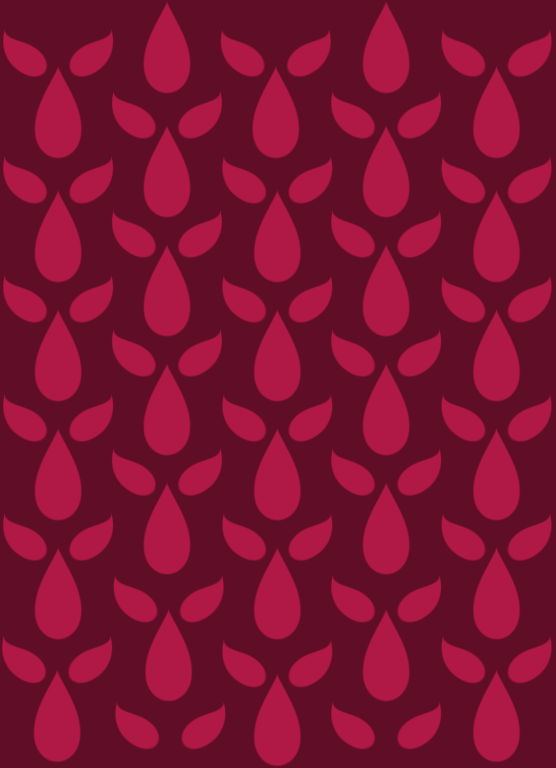
Reproduce this pattern procedurally as a WebGL 2 fragment shader.

```glsl
#version 300 es
precision highp float;
// Staggered columns of crimson teardrops on dark wine, each drop topped by
// a mirrored pair of curved leaves. One petal profile serves both shapes;
// loops over columns and rows place the motifs. Canvas height is 100 units.

uniform vec2 u_resolution;
out vec4 fragColor;

const vec3 WINE = vec3(0.376, 0.051, 0.155);
const vec3 CRIMSON = vec3(0.692, 0.094, 0.269);

const int COLUMNS = 5;
const int ROWS = 7;
const float COLUMN_PITCH = 14.27;
const float ROW_PITCH = 15.5;
const float FIRST_COLUMN = 7.57;
const float FIRST_APEX = 8.72;        // even columns, measured from the top
const float FIRST_APEX_RAISED = 0.26; // odd columns
const float TOP_GAP = 0.66;           // extra space under the first row

const float DROP_LENGTH = 11.85;
const float DROP_HALF_WIDTH = 3.02;
const float DROP_WIDEST = 0.68;       // fraction of the length

const vec2 LEAF_TIP = vec2(6.97, -4.43); // relative to the drop apex
const vec2 LEAF_AXIS = vec2(-0.69, 0.724);
const float LEAF_LENGTH = 7.55;
const float LEAF_HALF_WIDTH = 1.85;
const float LEAF_WIDEST = 0.62;
const float LEAF_BEND = 8.33;
const float LEAF_BEND_PEAK = 0.27;

const float EDGE_SOFTNESS = 0.15;
const float HALF_PI = 1.5708;

// Approximate distance to a petal: apex at the origin, body along +y.
float petal(vec2 p, float len, float halfWidth, float widest) {
  float x = abs(p.x);
  float belly = len * widest;
  if (p.y < 0.0) return length(p);
  if (p.y < belly) {
    return 0.94 * (x - halfWidth * sin(HALF_PI * pow(p.y / belly, 1.1)));
  }
  float v = (p.y - belly) / (len - belly);
  return halfWidth * (sqrt(x * x / (halfWidth * halfWidth) + pow(v, 2.2)) - 1.0);
}

float drop(vec2 p) {
  return petal(p, DROP_LENGTH, DROP_HALF_WIDTH, DROP_WIDEST);
}

// Both leaves by mirroring; the midrib bows outwards close to the tip.
float leafPair(vec2 p) {
  vec2 d = vec2(abs(p.x), p.y) - LEAF_TIP;
  float along = dot(d, LEAF_AXIS);
  float across = dot(d, vec2(LEAF_AXIS.y, -LEAF_AXIS.x));
  float t = clamp(along / LEAF_LENGTH, 0.0, 1.2);
  across -= LEAF_BEND * t * exp(-t / LEAF_BEND_PEAK);
  return petal(vec2(across, along), LEAF_LENGTH, LEAF_HALF_WIDTH, LEAF_WIDEST);
}

// Drop apex of a motif, with the uneven spacing of hand placement.
vec2 motifApex(int column, int row) {
  bool raised = column % 2 == 1;
  vec2 apex = vec2(FIRST_COLUMN + COLUMN_PITCH * float(column),
                   (raised ? FIRST_APEX_RAISED : FIRST_APEX) + ROW_PITCH * float(row));
  if (raised) apex.x -= 0.1;
  if (row > 0) apex.y += TOP_GAP;

  // The lowest rows sag and drift slightly.
  float low = float(max(row - 4, 0));
  apex.y += low * (raised ? 1.0 : column == 2 ? 0.98 : 0.45);
  if (column < 2) apex.x += low * (raised ? 0.22 : -0.13);
  if (column == 2 && row == 0) apex.x -= 0.2;
  return apex;
}

void main() {
  float unitsPerPixel = 100.0 / u_resolution.y;
  vec2 p = gl_FragCoord.xy * unitsPerPixel;
  p.y = 100.0 - p.y;

  float dist = 100.0;
  for (int column = 0; column < COLUMNS; column++) {
    bool raised = column % 2 == 1;
    for (int row = 0; row < ROWS; row++) {
      vec2 q = p - motifApex(column, row);
      // Raised columns open with a bare drop and close with bare leaves.
      if (row < ROWS - 1) dist = min(dist, drop(q));
      if (raised ? row > 0 : row < ROWS - 1) {
        if (row == 0) q.y += 0.35;
        dist = min(dist, leafPair(q));
      }
    }
  }

  float edge = max(EDGE_SOFTNESS, 0.75 * unitsPerPixel);
  float cover = 1.0 - smoothstep(-edge, edge, dist);
  fragColor = vec4(mix(WINE, CRIMSON, cover), 1.0);
}
```
